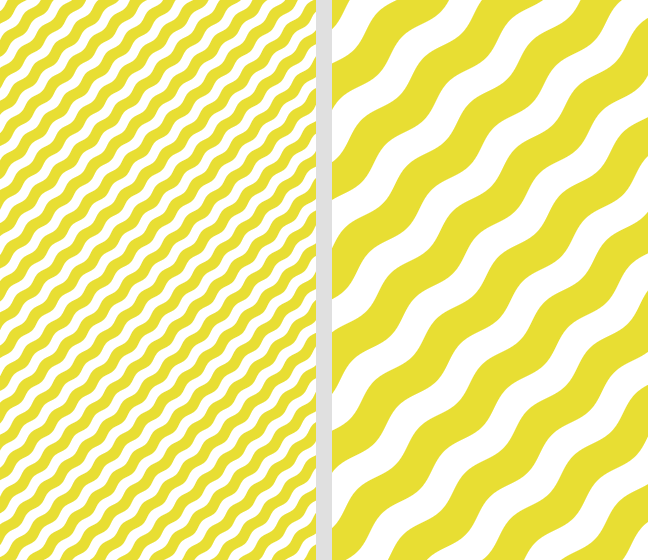
Left, the full canvas; right, a detail of the centre.
Give the GLSL for this pattern, as a Shadertoy shader.

```glsl
// Diagonal wavy yellow stripes rising to the right over white.
#define STRIPE_COLOR vec3(0.91, 0.87, 0.20)
#define GROUND_COLOR vec3(1.0)
#define SPACING 0.0681      // stripe period, in canvas widths
#define FILL 0.535          // coloured share of each period
#define STRIPE_SHIFT 0.039  // centre of the first stripe
#define WAVELENGTH 0.0928
#define AMPLITUDE 0.0051
#define WAVE_SHIFT -0.203   // position of a crest along the stripe

const float TAU = 6.2831853;

// Signed distance to the nearest wavy stripe, negative inside.
float wavyStripes(float along, float across) {
    float phase = TAU * (along - WAVE_SHIFT) / WAVELENGTH;
    float slope = -AMPLITUDE * TAU / WAVELENGTH * sin(phase);
    float offset = across - STRIPE_SHIFT - AMPLITUDE * cos(phase);
    float fromCenter = abs(fract(offset / SPACING + 0.5) - 0.5) * SPACING;
    return (fromCenter - 0.5 * FILL * SPACING) / sqrt(1.0 + slope * slope);
}

void mainImage(out vec4 fragColor, in vec2 fragCoord) {
    // Canvas widths, measured from the upper left corner.
    vec2 p = vec2(fragCoord.x, iResolution.y - fragCoord.y) / iResolution.x;

    // Axes turned by 45 degrees.
    float along = (p.x - p.y) * sqrt(0.5);
    float across = (p.x + p.y) * sqrt(0.5);

    // One-pixel smooth edge.
    float dist = wavyStripes(along, across);
    float coverage = clamp(0.5 - dist * iResolution.x, 0.0, 1.0);
    fragColor = vec4(mix(GROUND_COLOR, STRIPE_COLOR, coverage), 1.0);
}
```
